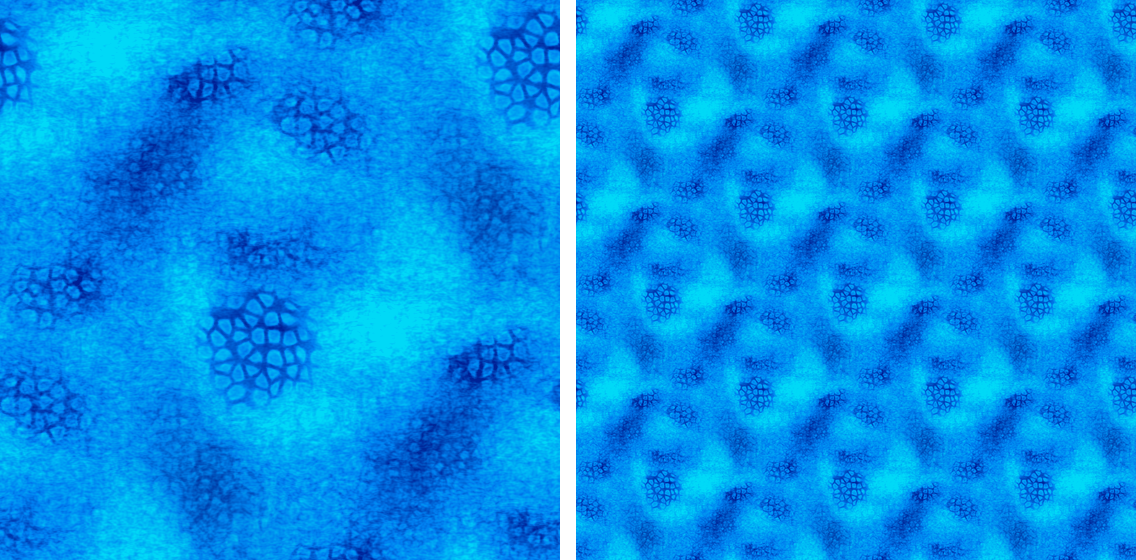
Left: one tile. Right: repeated 3 by 3.
This texture is drawn by a three.js fragment shader. Its source:

```glsl
#define CELLS 34.0
#define SMALL_CELLS 56.0
#define FIBRES vec2(72.0, 160.0)
#define GRAIN vec2(170.0, 256.0)
#define WARP 0.035
#define BASE_TONE 0.74
#define SHADE 0.34
#define GLOW 0.27
#define DEEP vec3(0.0, 0.12, 0.58)
#define BLUE vec3(0.0, 0.50, 0.94)
#define CYAN vec3(0.0, 0.85, 0.97)
#define TEAL vec3(0.0, 0.50, 0.78)

varying vec2 vUv;

vec2 hash2(vec2 p) {
  vec3 q = fract(vec3(p.xyx) * vec3(0.1031, 0.1030, 0.0973));
  q += dot(q, q.yzx + 33.33);
  return fract((q.xx + q.yz) * q.zy);
}

// Grid id on a half-drop lattice: two repeats per tile, offset by half both ways
vec2 wrapId(vec2 id, vec2 count) {
  id = mod(id, count);
  id -= step(0.5 * count.y, id.y) * 0.5 * count;
  return mod(id, count);
}

float corner(vec2 id, vec2 f, vec2 o, vec2 count) {
  float a = 6.2832 * hash2(wrapId(id + o, count) + count).x;
  return dot(vec2(cos(a), sin(a)), f - o);
}

// Wrapping gradient noise, count must be even
float noise(vec2 p, vec2 count) {
  vec2 x = p * count, id = floor(x), f = x - id;
  vec2 u = f * f * f * (f * (f * 6.0 - 15.0) + 10.0);
  float low = mix(corner(id, f, vec2(0.0), count), corner(id, f, vec2(1.0, 0.0), count), u.x);
  float high = mix(corner(id, f, vec2(0.0, 1.0), count), corner(id, f, vec2(1.0), count), u.x);
  return mix(low, high, u.y);
}

float fbm(vec2 p, float count) {
  float sum = 0.0, amp = 1.0;
  for (int i = 0; i < 4; i++) {
    sum += amp * noise(p, vec2(count));
    count *= 2.0;
    amp *= 0.55;
  }
  return sum;
}

// Rounded distance from the cell wall: zero in the gaps between cells
float cellDepth(vec2 p, float count) {
  vec2 x = p * count, id = floor(x), f = x - id;
  float first = 8.0, second = 8.0;
  for (int j = -1; j <= 1; j++) {
    for (int i = -1; i <= 1; i++) {
      vec2 o = vec2(float(i), float(j));
      float d = length(o + 0.06 + 0.88 * hash2(wrapId(id + o, vec2(count)) + 7.0) - f);
      second = min(second, max(first, d));
      first = min(first, d);
    }
  }
  return max(min(second - first, 1.5 * (0.66 - first)), 0.0);
}

float spot(vec2 d, vec2 radius, float angle) {
  d -= floor(d + 0.5);
  float c = cos(angle), s = sin(angle);
  d = vec2(c * d.x + s * d.y, c * d.y - s * d.x) / radius;
  return exp(-dot(d, d));
}

// Soft ellipse in both half-drop repeats
float blob(vec2 p, vec2 centre, vec2 radius, float angle) {
  vec2 d = p - centre;
  return spot(d, radius, angle) + spot(d + 0.5, radius, angle);
}

void main() {
  vec2 bend = vec2(fbm(vUv, 8.0), fbm(vUv + vec2(0.31, 0.17), 8.0));
  float wear = fbm(vUv + 0.23, 16.0);
  vec2 p = vUv + WARP * bend;
  vec2 cellP = vUv + 0.12 * WARP * (bend + vec2(wear, -wear));

  // Tissue patches
  float cluster = smoothstep(0.2, 0.6, blob(p, vec2(0.47, 0.385), vec2(0.115, 0.105), 0.0));
  float slit = blob(p, vec2(0.49, 0.41), vec2(0.055, 0.012), -0.1);
  float swirl = blob(p, vec2(0.49, 0.55), vec2(0.13, 0.06), 0.0);
  float core = blob(p, vec2(0.43, 0.555), vec2(0.05, 0.032), -0.3);
  float wing = blob(p, vec2(0.57, 0.775), vec2(0.115, 0.07), -0.5);
  float knot = blob(p, vec2(0.365, 0.85), vec2(0.085, 0.05), 0.4);
  float band = blob(p, vec2(0.30, 0.72), vec2(0.12, 0.075), 0.7);
  float veil = blob(p, vec2(0.86, 0.64), vec2(0.15, 0.09), -0.9);
  float side = blob(p, vec2(0.10, 0.48), vec2(0.10, 0.08), 0.0);
  float sideCore = blob(p, vec2(0.15, 0.51), vec2(0.028, 0.04), 0.0);
  float slope = blob(p, vec2(0.20, 0.60), vec2(0.15, 0.09), 0.4);

  float shade = 0.45 * cluster + 0.7 * slit + 0.85 * swirl + 0.5 * core + 0.75 * wing
    + 0.95 * knot + 0.9 * band + 0.85 * veil + 0.45 * side + 0.6 * sideCore + 0.65 * slope;
  float glow = blob(p, vec2(0.47, 0.715), vec2(0.08, 0.05), -0.2)
    + blob(p, vec2(0.17, 0.91), vec2(0.12, 0.07), -0.3)
    + blob(p, vec2(0.34, 0.46), vec2(0.045, 0.09), 0.0)
    + blob(p, vec2(0.51, 0.25), vec2(0.12, 0.05), 0.0)
    + blob(p, vec2(0.96, 0.44), vec2(0.08, 0.06), 0.0)
    + 0.8 * blob(p, vec2(0.71, 0.42), vec2(0.09, 0.06), 0.2)
    + 0.7 * blob(p, vec2(0.76, 0.56), vec2(0.06, 0.08), 0.5);

  // Cell walls, fading and thickening unevenly
  float depth = cellDepth(cellP, CELLS);
  float wall = 1.0 - smoothstep(0.0, 0.42 + 0.2 * wear, depth);
  float rim = smoothstep(0.15, 0.35, depth) * (1.0 - smoothstep(0.35, 0.7, depth));
  float cells = max(0.85 * smoothstep(0.2, 0.7, knot), 0.65 * smoothstep(0.2, 0.7, max(wing, side)));
  cells = max(max(cells, cluster), 0.16 + 0.25 * max(veil, swirl)) * clamp(0.85 + 0.8 * wear, 0.2, 1.3);
  float smallDepth = cellDepth(cellP + 0.1 * WARP * bend.yx, SMALL_CELLS);
  float smallWall = 1.0 - smoothstep(0.0, 0.55, smallDepth);
  float smallCells = (0.12 + 0.25 * min(shade, 1.0)) * (1.0 - cluster) * clamp(1.0 + wear, 0.2, 1.6);

  // Mottling, streaks, grain and the rings around the swirl
  vec2 flow = vUv + 0.2 * WARP * bend;
  float mottle = noise(flow, vec2(34.0, 48.0));
  float fibre = noise(flow, FIBRES) + 0.9 * noise(flow, GRAIN);
  float ring = sin(17.0 * sqrt(max(-log(max(swirl, 0.0001)), 0.0))) * swirl * (0.6 + wear);

  float tone = BASE_TONE - SHADE * shade + GLOW * glow + 0.17 * fbm(p, 6.0) + 0.10 * wear;
  tone += cells * (0.16 * rim - 0.36 * wall) - 0.42 * smallCells * smallWall;
  tone += (0.19 * fibre + 0.12 * mottle) * (1.0 - 0.45 * cluster) + 0.06 * ring;
  tone = clamp(tone, 0.0, 1.0);

  vec3 colour = mix(DEEP, BLUE, min(2.0 * tone, 1.0));
  colour = mix(colour, CYAN, max(2.0 * tone - 1.0, 0.0));
  colour = mix(colour, TEAL, 0.25 * veil + 0.1 * band);
  gl_FragColor = vec4(colour, 1.0);
}
```
